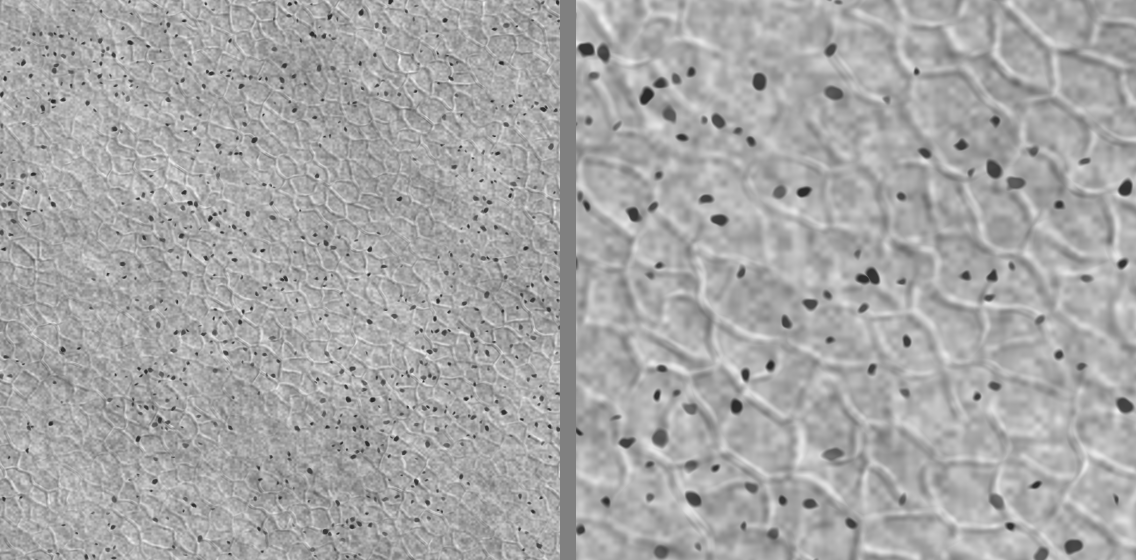
Left, the full canvas; right, a detail of the centre.
Give the GLSL for this texture, as a WebGL 2 fragment shader.

```glsl
#version 300 es
precision highp float;
// Grey, pitted ground seen from above: small rounded plates parted by troughs,
// lit from the lower left. Relief is a warped cell pattern plus noise, shaded
// by its slope; grain and clustered dark specks are laid on top.

#define PLATES 33.0        // plates across the canvas
#define STRETCH 1.25       // plate length along the diagonal
#define TROUGH 0.24        // trough width, in plates
#define SLOPE_STEP 0.085   // half step of the slope, in plates
#define RELIEF 0.20        // strength of the shading
#define BASE_GREY 0.648
#define GRAIN 0.15
#define SPECK_GRID 75.0    // speck sites across the canvas
#define SPECK_SHARE 0.125  // mean share of sites in use
#define SPECK_SIZE 0.0042  // largest speck radius

uniform vec2 u_resolution;
out vec4 fragColor;

const vec2 ALONG = vec2(0.82, -0.57);
const vec2 ACROSS = vec2(0.57, 0.82);

float hash(vec2 p) {
  return fract(sin(dot(p, vec2(127.1, 311.7))) * 43758.5453);
}

vec2 hash2(vec2 p) {
  return vec2(hash(p), hash(p + 57.3));
}

// Smooth value noise, centred on zero
float noise(vec2 p) {
  vec2 cell = floor(p), f = fract(p);
  f = f * f * (3.0 - 2.0 * f);
  float low = mix(hash(cell), hash(cell + vec2(1, 0)), f.x);
  float high = mix(hash(cell + vec2(0, 1)), hash(cell + vec2(1, 1)), f.x);
  return mix(low, high, f.y) - 0.5;
}

// Gap between the two nearest plate centres: zero on a trough
float troughGap(vec2 p) {
  vec2 cell = floor(p), f = fract(p);
  float nearest = 8.0, second = 8.0;
  for (int y = -1; y <= 1; y++)
    for (int x = -1; x <= 1; x++) {
      vec2 o = vec2(x, y);
      float d = length(o + 0.1 + 0.8 * hash2(cell + o) - f);
      second = min(second, max(nearest, d));
      nearest = min(nearest, d);
    }
  return second - nearest;
}

// Ground height, in plate units
float height(vec2 q) {
  vec2 warp = vec2(noise(q * 1.7 + 11.0), noise(q * 1.7 + 43.0));
  float depth = 0.75 + 0.9 * noise(q * 0.45 + 71.0);
  float plate = depth * smoothstep(0.0, TROUGH, troughGap(q + 0.45 * warp));
  float swell = 1.1 * noise(q * vec2(0.7, 1.0) + 5.0);
  float lumps = 0.50 * noise(q * 2.7 + 23.0) + 0.24 * noise(q * 5.6 + 37.0);
  return 0.6 * plate + swell + lumps;
}

// Specks gather in patches; x is dark cover, y a pale rim on the lit side
vec2 specks(vec2 p, float pixel) {
  vec2 g = p * SPECK_GRID, cell = floor(g);
  vec2 cover = vec2(0.0);
  for (int y = -1; y <= 1; y++)
    for (int x = -1; x <= 1; x++) {
      vec2 site = cell + vec2(x, y);
      vec2 centre = (site + 0.1 + 0.8 * hash2(site + 211.0)) / SPECK_GRID;
      float patches = 1.0 + 2.2 * noise(centre * 8.0 + 3.0) + 2.4 * noise(centre * 21.0 + 9.0);
      float used = step(hash(site + 307.0), SPECK_SHARE * max(patches, 0.1));
      float size = hash(site + 401.0);
      float radius = SPECK_SIZE * mix(0.4, 1.0, size * size);
      float turn = 6.2832 * hash(site + 503.0);
      vec2 axis = vec2(cos(turn), sin(turn));
      vec2 d = p - centre;
      d += 0.0025 * vec2(noise(p * 190.0), noise(p * 190.0 + 31.0));
      float dist = length(d - 0.3 * axis * dot(d, axis));
      float soft = max(0.0012, pixel);
      float dark = 1.0 - smoothstep(radius - soft, radius + soft, dist);
      float rim = exp(-dot(d + ACROSS * radius * 1.6, d + ACROSS * radius * 1.6) / (radius * radius));
      cover = max(cover, used * vec2(dark * mix(0.5, 0.95, hash(site + 601.0)), rim * size));
    }
  return cover;
}

void main() {
  float pixel = 1.0 / u_resolution.y;
  vec2 p = gl_FragCoord.xy * pixel;

  // Shade by the slope along the light
  vec2 q = PLATES * vec2(dot(p, ALONG) / STRETCH, dot(p, ACROSS));
  vec2 lightStep = SLOPE_STEP * normalize(vec2(0.25, 1.0));
  float slope = height(q + lightStep) - height(q - lightStep);
  slope *= slope > 0.0 ? 1.1 : 0.9;
  float grey = BASE_GREY + RELIEF * slope;

  // Broad tone, then fine grain
  grey += 0.08 * noise(q * vec2(0.1, 0.2) + 17.0) + 0.07 * noise(p * 15.0);
  grey += GRAIN * (noise(p * 235.0 + 19.0) + 0.8 * noise(p * 118.0 + 83.0));

  vec2 speck = specks(p, pixel);
  grey += 0.12 * speck.y;
  grey = mix(grey, 0.12, speck.x);
  fragColor = vec4(vec3(clamp(grey, 0.0, 1.0)), 1.0);
}
```
